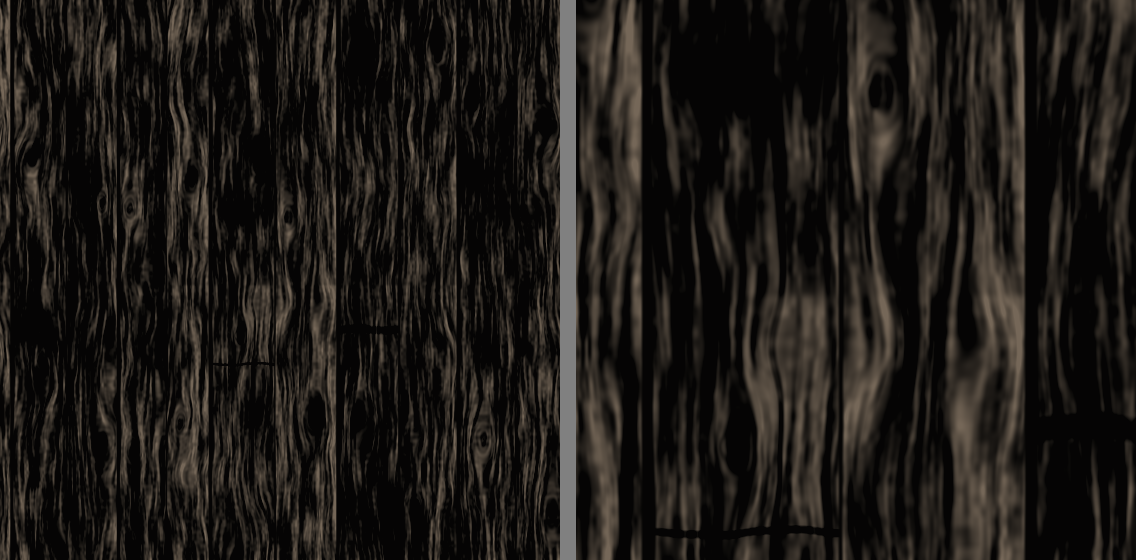
Left: the whole. Right: its middle third, enlarged.
This texture is drawn by a WebGL 2 fragment shader. Its source:

```glsl
#version 300 es
precision highp float;

uniform vec2 u_resolution;
out vec4 fragColor;

const int PLANKS = 10;
// Left edge of every plank; the last value closes the cycle
const float EDGES[11] = float[11](0.0195, 0.1185, 0.2096, 0.2969, 0.3737, 0.4909,
                                  0.6016, 0.7122, 0.8164, 0.9206, 1.0195);
const vec3 CHAR_BLACK = vec3(0.020, 0.015, 0.014);
const vec3 WOOD_TINT = vec3(1.0, 0.88, 0.75);

float hash(vec2 p) {
    vec3 q = fract(vec3(p.xyx) * 0.1031);
    q += dot(q, q.yzx + 33.33);
    return fract((q.x + q.y) * q.z);
}

float noise(vec2 p) {
    vec2 cell = floor(p);
    vec2 f = fract(p);
    f = f * f * (3.0 - 2.0 * f);
    float low = mix(hash(cell), hash(cell + vec2(1, 0)), f.x);
    float high = mix(hash(cell + vec2(0, 1)), hash(cell + vec2(1, 1)), f.x);
    return mix(low, high, f.y);
}

float fbm(vec2 p) {
    return 0.55 * noise(p) + 0.3 * noise(p * 2.1 + 7.3) + 0.15 * noise(p * 4.3 + 19.1);
}

// Knot: x is the sideways push on the grain, y the change in brightness
vec2 knot(vec2 p, vec2 centre, vec2 size) {
    vec2 d = (p - centre) / size;
    d.x += 0.5 * (noise(d * 1.5 + centre * 90.0) - 0.5);
    float r = length(d);
    float push = -0.85 * d.x * size.x * exp(-0.22 * r * r);
    float rings = 0.07 * sin(r * 11.0) * exp(-0.6 * r * r);
    return vec2(push, rings - 0.28 * exp(-1.6 * r * r));
}

// Two knots per plank, at random heights
vec2 plankKnots(vec2 p, float id, float left, float width) {
    vec2 total = vec2(0.0);
    for (float slot = 0.0; slot < 2.0; slot++) {
        vec2 key = vec2(id * 3.7 + 5.0, slot * 11.0 + 2.0);
        float x = left + width * mix(0.2, 0.8, hash(key));
        float y = (slot + mix(0.15, 0.85, hash(key + 31.0))) * 0.5;
        float scale = mix(0.5, 1.1, hash(key + 57.0));
        total += knot(p, vec2(x, y), scale * vec2(0.013, 0.027));
    }
    return total;
}

// Fine stretched fibres with small pores
float fibres(vec2 p, float seed) {
    float coarse = noise(vec2(p.x * 210.0 + seed, p.y * 19.0));
    float fine = noise(vec2(p.x * 380.0 + seed, p.y * 48.0));
    float pores = noise(vec2(p.x * 300.0 - seed, p.y * 160.0));
    return 0.58 * coarse + 0.27 * fine + 0.15 * pores;
}

// Long, narrow, drifting cracks
float cracks(vec2 p, float seed) {
    float ridge = abs(noise(vec2(p.x * 32.0 + seed, p.y * 4.0)) - 0.5);
    float presence = smoothstep(0.45, 0.7, noise(vec2(p.x * 16.0 - seed, p.y * 5.0)));
    return presence * (1.0 - smoothstep(0.02, 0.10, ridge));
}

// Ragged split across the board
float crossSplit(vec2 p, float height, float thickness) {
    float y = p.y - height - 0.012 * (noise(vec2(p.x * 45.0, height * 50.0)) - 0.5);
    return 1.0 - smoothstep(0.4 * thickness, thickness, abs(y));
}

// Dark groove beside an edge; signed distance grows to the right
float groove(float d, float halfWidth, float soft) {
    return 1.0 - smoothstep(halfWidth - soft, halfWidth + soft, abs(d));
}

void main() {
    vec2 p = gl_FragCoord.xy / u_resolution;
    float soft = max(0.0012, 0.7 / u_resolution.x);
    p.x = EDGES[0] + fract(p.x - EDGES[0]);

    // Find the plank holding this point
    int index = 0;
    for (int i = 1; i < PLANKS; i++) if (p.x >= EDGES[i]) index = i;
    float id = float(index);
    float left = EDGES[index];
    float right = EDGES[index + 1];
    float across = (p.x - left) / (right - left);
    bool oddPlank = index % 2 == 1;
    float seed = id * 37.0 + 11.0;

    // Bend the grain by slow drift and knots
    vec2 knots = plankKnots(p, id, left, right - left);
    float drift = 0.035 * (fbm(vec2(p.x * 13.0 + seed, p.y * 6.0)) - 0.5);
    vec2 grain = vec2(p.x + drift + knots.x, p.y);

    // Brightness from fibres, worn patches and the tone of each plank
    float light = 0.075 + 0.85 * (fibres(grain, seed) - 0.5);
    light += 0.36 * (fbm(vec2(grain.x * 22.0 + seed, p.y * 4.5)) - 0.5);
    light += 0.05 * (hash(vec2(id, 4.0)) - 0.5);
    light += oddPlank ? 0.09 * across * across : -0.02;
    light += knots.y - 0.2 * cracks(grain, seed);
    if (index == 4 || index == 6) {
        float thickness = index == 6 ? 0.009 : 0.003;
        light -= 0.25 * crossSplit(p, 0.35 + 0.03 * (id - 4.0), thickness);
    }

    // Pale worn rim on the right of each odd plank, then the grooves
    float wobble = 0.003 * (noise(vec2(id, p.y * 14.0)) - 0.5);
    float rimWear = noise(vec2(seed, p.y * 18.0));
    if (oddPlank) light += 0.17 * rimWear * smoothstep(0.012, 0.003, right - p.x);
    float gapWidth = oddPlank ? 0.0022 : 0.0058;
    float gap = groove(p.x - left + wobble, gapWidth, soft);
    gap = max(gap, groove(right - p.x, 0.0012, soft));
    light *= 1.0 - 0.95 * gap;

    vec3 colour = max(CHAR_BLACK, WOOD_TINT * min(light, 0.46));
    fragColor = vec4(colour, 1.0);
}
```
